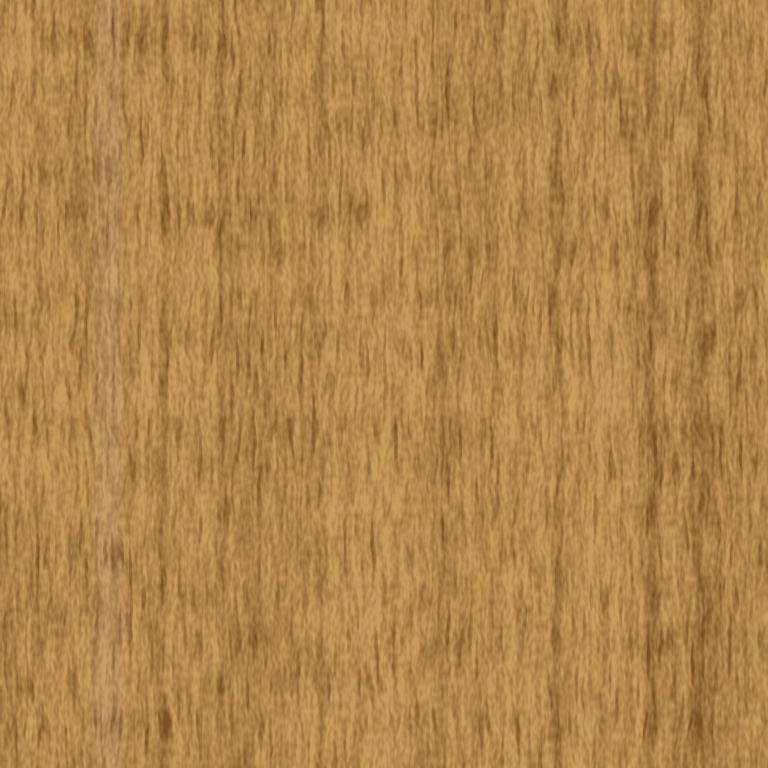
Write a WebGL 2 fragment shader that draws this texture.

```glsl
#version 300 es
precision highp float;

uniform vec2 u_resolution;
out vec4 fragColor;

float hash(vec2 p) {
    vec3 q = fract(p.xyx * vec3(0.1031, 0.1030, 0.0973));
    q += dot(q, q.yzx + 33.33);
    return fract((q.x + q.y) * q.z);
}

vec2 gradient(vec2 cell) {
    float angle = 6.28319 * hash(cell);
    return vec2(cos(angle), sin(angle));
}

float gradientNoise(vec2 p) {
    vec2 cell = floor(p), f = fract(p);
    vec2 w = f * f * f * (f * (f * 6.0 - 15.0) + 10.0);
    float a = dot(gradient(cell), f);
    float b = dot(gradient(cell + vec2(1, 0)), f - vec2(1, 0));
    float c = dot(gradient(cell + vec2(0, 1)), f - vec2(0, 1));
    float d = dot(gradient(cell + vec2(1, 1)), f - vec2(1, 1));
    return mix(mix(a, b, w.x), mix(c, d, w.x), w.y);
}

// Ragged dark growth lines running the full height
float growthLines(vec2 p) {
    float sum = 0.0;
    for (float i = 0.0; i < 8.0; i++) {
        float center = (i + 0.15 + 0.7 * hash(vec2(i, 7.0))) / 8.0;
        float width = mix(0.004, 0.011, hash(vec2(i, 19.0)));
        float depth = mix(0.15, 0.5, hash(vec2(i, 31.0)));
        float wander = 0.004 * gradientNoise(vec2(i * 9.3, p.y * 9.0));
        float offset = (p.x - center - wander) / width;
        float breakup = 0.8 + 0.9 * gradientNoise(vec2(p.x * 60.0, p.y * 16.0 + i * 5.7));
        sum += depth * breakup * exp(-offset * offset);
    }
    return sum;
}

void main() {
    vec2 uv = gl_FragCoord.xy / u_resolution;

    // Slight waviness of the fibres
    vec2 p = uv;
    p.x += 0.004 * gradientNoise(uv * vec2(14.0, 11.0) + 3.1);
    p.x += 0.0015 * gradientNoise(uv * vec2(50.0, 38.0) + 8.4);

    // Broad columns and faint cross figure
    float tone = 0.77;
    tone += 0.22 * gradientNoise(vec2(uv.x * 10.0, uv.y * 0.7) + 21.3);
    tone += 0.24 * gradientNoise(vec2(p.x * 48.0, p.y * 1.6) + 5.7);
    float figure = gradientNoise(uv * vec2(3.0, 13.0) + 40.2);
    tone += 0.12 * figure;

    // Long fibres, short pores and fine surface grain
    tone += 0.30 * gradientNoise(p * vec2(85.0, 9.0) + 11.9);
    tone += 0.45 * gradientNoise(p * vec2(163.0, 21.0) + 67.3);
    tone += 0.46 * gradientNoise(p * vec2(237.0, 97.0) + 29.6);
    float pores = smoothstep(0.05, 0.42, gradientNoise(p * vec2(142.0, 18.0) + 83.5));
    tone -= (0.40 - 0.25 * figure) * pores;

    tone -= growthLines(p);

    // Pale, greyer strip of sapwood
    float strip = smoothstep(0.115, 0.13, p.x) * (1.0 - smoothstep(0.153, 0.162, p.x));
    tone += 0.10 * strip;

    vec3 color = mix(vec3(0.53, 0.365, 0.18), vec3(0.77, 0.59, 0.345), clamp(tone, -0.2, 1.1));
    color += strip * vec3(-0.005, 0.0, 0.035);
    fragColor = vec4(color, 1.0);
}
```
